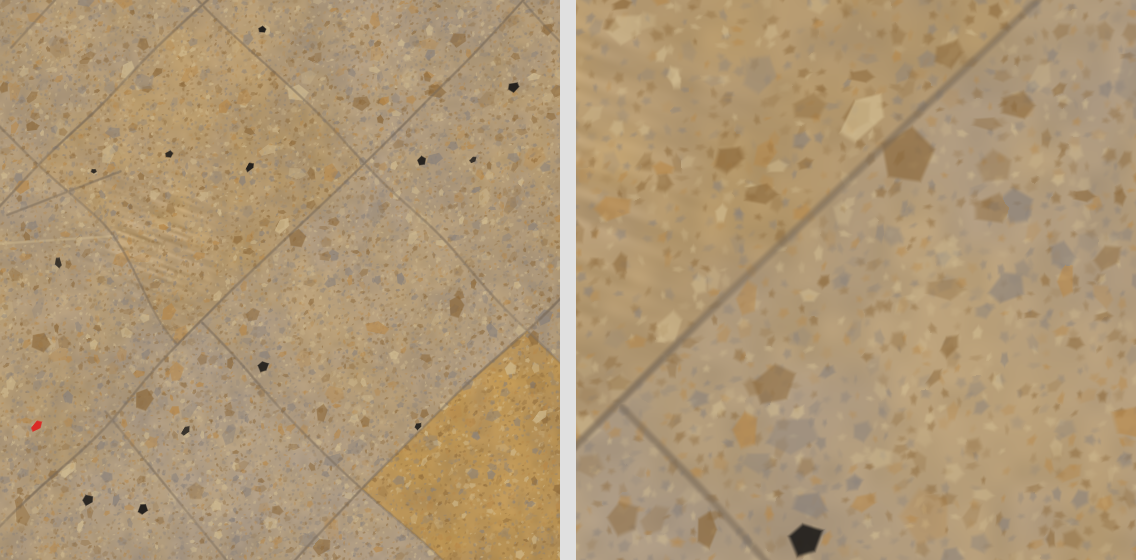
Left, the full canvas; right, a detail of the centre.
This texture is drawn by a Shadertoy shader. Its source:

```glsl
// Worn terrazzo floor: diagonal square slabs with thin joints and scattered stone chips.

const float PITCH = 0.41;                 // slab side
const vec2 GRID_ORIGIN = vec2(0.55, 0.04); // joint crossing in slab axes
const float JOINT_HALF_WIDTH = 0.0021;
const float EDGE_SOFTNESS = 0.0018;
const vec3 BINDER = vec3(0.695, 0.605, 0.475);
const vec3 GOLD_BINDER = vec3(0.73, 0.575, 0.325);
const vec3 GREY_BINDER = vec3(0.675, 0.605, 0.515);
const vec3 JOINT = vec3(0.47, 0.41, 0.34);
const vec3 SLATE = vec3(0.53, 0.50, 0.48);
const vec3 BROWN = vec3(0.54, 0.40, 0.22);
const vec3 CREAM = vec3(0.83, 0.75, 0.58);
const vec3 AMBER = vec3(0.72, 0.53, 0.28);
const vec3 BLACK_STONE = vec3(0.13, 0.12, 0.11);
const vec3 RED_FLECK = vec3(0.86, 0.17, 0.15);
const vec2 RED_POSITION = vec2(0.065, 0.239);

vec4 hash4(vec2 p) {
    vec4 q = fract(p.xyxy * vec4(0.1031, 0.1030, 0.0973, 0.1099));
    q += dot(q, q.wzxy + 33.33);
    return fract((q.xxyz + q.yzzw) * q.zywx);
}

float noise(vec2 p) {
    vec2 i = floor(p), f = fract(p);
    f = f * f * (3.0 - 2.0 * f);
    return mix(mix(hash4(i).x, hash4(i + vec2(1, 0)).x, f.x),
               mix(hash4(i + vec2(0, 1)).x, hash4(i + vec2(1, 1)).x, f.x), f.y);
}

vec2 rotate(vec2 p, float angle) {
    float c = cos(angle), s = sin(angle);
    return vec2(c * p.x + s * p.y, c * p.y - s * p.x);
}

float segment(vec2 p, vec2 a, vec2 b) {
    vec2 ab = b - a;
    return length(p - a - ab * clamp(dot(p - a, ab) / dot(ab, ab), 0.0, 1.0));
}

float line(float dist) {
    return smoothstep(EDGE_SOFTNESS, -EDGE_SOFTNESS, dist - JOINT_HALF_WIDTH);
}

// Irregular five-sided stone of the given radius
float stone(vec2 d, float radius, vec4 rnd) {
    d = rotate(d, 0.9 + 2.2 * (rnd.x - 0.5));
    d.y *= 1.0 + 0.9 * rnd.y;
    float dist = -radius;
    for (int k = 0; k < 5; k++) {
        float angle = 1.2566 * float(k) + rnd.z;
        float cut = 0.75 + 0.5 * fract(rnd.w * (3.7 * float(k) + 1.0));
        dist = max(dist, dot(d, vec2(cos(angle), sin(angle))) * cut - radius);
    }
    return smoothstep(EDGE_SOFTNESS, -EDGE_SOFTNESS, dist);
}

// One layer of scattered stones: coverage, hue selector, opacity
vec3 scatter(vec2 p, float cells, float density, float radius, float seed) {
    vec2 base = floor(p * cells);
    vec3 result = vec3(0);
    for (int j = -1; j <= 1; j++)
    for (int i = -1; i <= 1; i++) {
        vec2 cell = base + vec2(i, j);
        vec4 place = hash4(cell + seed), form = hash4(cell + seed + 57.3);
        if (place.z > density) continue;
        vec2 centre = (cell + 0.15 + 0.7 * place.xy) / cells;
        float cover = stone(p - centre, radius * mix(0.55, 1.15, place.w), form);
        if (cover > result.x) result = vec3(cover, form.z, mix(0.3, 1.0, form.w));
    }
    return result;
}

vec3 stoneColour(float t) {
    return t < 0.31 ? SLATE : t < 0.60 ? BROWN : t < 0.82 ? CREAM : AMBER;
}

void mainImage(out vec4 fragColor, in vec2 fragCoord) {
    vec2 p = fragCoord / iResolution.y;

    // Slab axes, gently wavy, with one joint bowing aside
    vec2 slab = vec2(p.x + p.y, p.y - p.x) * 0.70711;
    slab += 0.018 * (vec2(noise(p * 5.0), noise(p * 5.0 + 31.0)) - 0.5);
    float bow = 0.06 * smoothstep(0.30, GRID_ORIGIN.y, slab.y);
    slab.x += bow * step(GRID_ORIGIN.y, slab.y) * step(slab.x, 0.75);
    vec2 grid = (slab - GRID_ORIGIN) / PITCH;
    vec2 id = floor(grid);

    // Binder tint per slab, cloudy mottling and a streaked patch
    float gold = id == vec2(0, -2) ? 0.9 : id == vec2(0, 0) ? 0.28 : 0.12 * hash4(id + 9.0).x;
    float grey = 0.75 * smoothstep(0.35, 0.75, noise(p * 3.0 + 4.0)) * (1.0 - gold);
    vec3 colour = mix(mix(BINDER, GREY_BINDER, grey), GOLD_BINDER, gold);
    colour *= 0.93 + 0.07 * noise(p * 9.0) + 0.07 * noise(p * 70.0);
    colour += vec3(0.04, 0.02, -0.03) * (noise(p * 28.0 + 17.0) - 0.5);
    vec2 patchOffset = p - vec2(0.27, 0.57);
    float streak = noise(rotate(patchOffset, -0.35) * vec2(22.0, 170.0));
    colour += 0.16 * (streak - 0.45) * exp(-dot(patchOffset, patchOffset) * 90.0);

    // Stone chips, from fine grit to large pieces
    for (int n = 0; n < 4; n++) {
        float k = float(n);
        float cells = 115.0 * pow(0.57, k);
        vec3 chip = scatter(p, cells, 0.78 - 0.17 * k, 0.30 / cells, 13.0 + 71.0 * k);
        colour = mix(colour, stoneColour(chip.y), chip.x * chip.z * (0.5 + 0.08 * k));
    }

    // Joints: continuous rows, cross joints, stray cuts and a pale scratch
    vec2 toJoint = abs(fract(grid + 0.5) - 0.5) * PITCH;
    float wear = 0.4 + 0.4 * noise(p * 14.0 + 5.0);
    float joint = max(line(toJoint.y), 0.8 * line(toJoint.x) * step(0.45, slab.x));
    float stray = segment(p, vec2(0.189, 0.264), vec2(0.404, 0.0));
    stray = min(stray, segment(p, vec2(0.013, 0.616), vec2(0.215, 0.694)));
    stray = min(stray, segment(p, vec2(0.02, 0.915), vec2(0.098, 1.0)));
    colour = mix(colour, JOINT, wear * max(joint, 0.85 * line(stray)));
    colour = mix(colour, CREAM, 0.4 * line(segment(p, vec2(0.0, 0.565), vec2(0.2, 0.578))));

    // Rare black stones and a single red fleck
    vec3 dark = scatter(p, 5.0, 0.38, 0.0085, 203.0);
    colour = mix(colour, BLACK_STONE, dark.x * (0.7 + 0.3 * dark.z));
    float red = stone(p - RED_POSITION, 0.010, vec4(0.5, 0.6, 0.3, 0.4));
    fragColor = vec4(mix(colour, RED_FLECK, red), 1.0);
}
```
